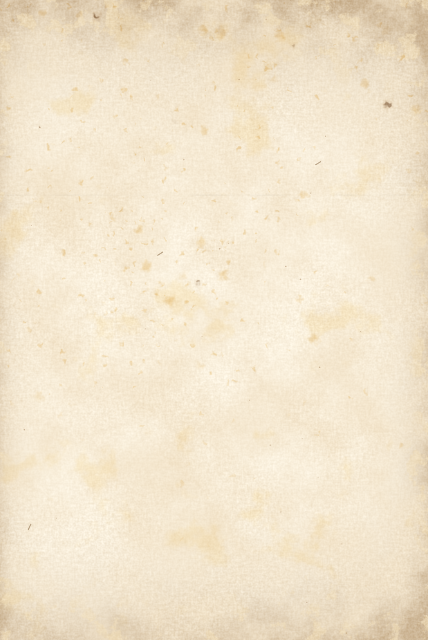
This texture is drawn by a Shadertoy shader. Its source:

```glsl
// Aged cream paper: mottled tone, woven fibre grain and browned margins,
// overlaid with clustered ochre foxing, dark specks and a few stray fibres.
// Coordinates are in canvas widths, with the origin at the lower left.

vec2 hash2(vec2 p) {
    vec3 q = fract(p.xyx * vec3(0.1031, 0.1030, 0.0973));
    q += dot(q, q.yzx + 33.33);
    return fract((q.xx + q.yz) * q.zy);
}

float gradientDot(vec2 cell, vec2 offset) {
    float angle = 6.2832 * hash2(cell).x;
    return dot(vec2(cos(angle), sin(angle)), offset);
}

float gradientNoise(vec2 p) {
    vec2 i = floor(p), f = p - i;
    vec2 u = f * f * f * (f * (f * 6.0 - 15.0) + 10.0);
    vec2 e = vec2(1.0, 0.0);
    return mix(mix(gradientDot(i, f), gradientDot(i + e, f - e), u.x),
               mix(gradientDot(i + e.yx, f - e.yx), gradientDot(i + 1.0, f - 1.0), u.x), u.y);
}

float fbm(vec2 p) {
    float sum = 0.0, amplitude = 1.0;
    for (int i = 0; i < 5; i++) {
        sum += amplitude * gradientNoise(p);
        p = mat2(1.6, 1.2, -1.2, 1.6) * p + 7.3;
        amplitude *= 0.58;
    }
    return sum;
}

// Soft round marks, at most one per grid cell; radius is in cells
float spots(vec2 p, float scale, float chance, float radius, float softness) {
    vec2 g = p * scale, cell = floor(g);
    float cover = 0.0;
    for (int y = -1; y <= 1; y++)
    for (int x = -1; x <= 1; x++) {
        vec2 c = cell + vec2(x, y);
        vec2 centre = c + 0.15 + 0.7 * hash2(c + 17.0);
        vec2 h = hash2(c + 71.0);
        float r = radius * (0.4 + 0.6 * h.y);
        float mark = 1.0 - smoothstep(r * (1.0 - softness), r, length(g - centre));
        cover = max(cover, mark * (0.45 + 0.55 * h.y) * smoothstep(0.0, 0.08, chance - h.x));
    }
    return cover;
}

// Short straight fibres at random angles
float fibres(vec2 p, float scale, float chance) {
    vec2 g = p * scale, cell = floor(g);
    float cover = 0.0;
    for (int y = -1; y <= 1; y++)
    for (int x = -1; x <= 1; x++) {
        vec2 c = cell + vec2(x, y);
        vec2 h = hash2(c + 131.0);
        float angle = 0.5 + 1.2 * h.y;
        vec2 dir = vec2(cos(angle), sin(angle));
        vec2 d = g - c - 0.2 - 0.6 * hash2(c + 211.0);
        d -= dir * clamp(dot(d, dir), -0.04, 0.04);
        float strand = 1.0 - smoothstep(0.002, 0.014, length(d));
        cover = max(cover, strand * step(h.x, chance));
    }
    return cover;
}

void mainImage(out vec4 fragColor, in vec2 fragCoord) {
    vec2 p = fragCoord / iResolution.x;
    float height = iResolution.y / iResolution.x;
    float top = height - p.y;

    // Cloudy base tone
    float cloud = fbm(p * 3.2 + 4.0);
    float blotch = fbm(p * 11.0 + 31.0);
    float tone = 0.80 + 0.50 * cloud + 0.38 * blotch;
    vec3 color = mix(vec3(0.938, 0.870, 0.755), vec3(0.979, 0.940, 0.864), clamp(tone, -0.1, 1.15));

    // Warm yellow patches with broken outlines
    float yellowing = smoothstep(0.25, 0.65, fbm(p * 6.0 + 57.0));
    color *= mix(vec3(1.0), vec3(0.99, 0.965, 0.90), yellowing);

    // Browned margins, heaviest along the top and the lower right
    float margin = 0.88 * exp(-top / 0.10) * (0.75 + 0.5 * p.x)
                 + 0.66 * exp(-p.y / 0.095) * (0.6 + 0.6 * p.x)
                 + 0.42 * exp(-p.x / 0.026)
                 + 0.48 * exp(-(1.0 - p.x) / 0.045);
    margin *= clamp(0.92 + 0.8 * blotch + 0.6 * cloud, 0.2, 1.7);
    color = mix(color, vec3(0.790, 0.695, 0.565), clamp(margin, 0.0, 0.92));

    // Pale flaked patches inside the stained margins
    float flakes = smoothstep(0.15, 0.4, fbm(p * 17.0 + 83.0));
    color = mix(color, vec3(0.945, 0.870, 0.725), 0.6 * flakes * smoothstep(0.08, 0.4, margin));

    // Ochre foxing with ragged outlines, clustered left of centre and near the top
    vec2 ragged = p + 0.010 * vec2(gradientNoise(p * 65.0), gradientNoise(p * 65.0 + 40.0));
    ragged += 0.005 * vec2(gradientNoise(p * 130.0 + 5.0), gradientNoise(p * 130.0 + 60.0));
    vec2 toCluster = (p - vec2(0.36, 0.60 * height)) * vec2(2.8, 3.2);
    float density = 0.03 + 0.38 * exp(-dot(toCluster, toCluster)) + 0.22 * exp(-top / 0.22);
    density *= 1.0 + 1.6 * gradientNoise(p * 7.0 + 11.0);
    float foxing = max(spots(ragged, 18.0, density * 0.6, 0.36, 0.9),
                       spots(ragged + 3.7, 42.0, density, 0.36, 0.9));
    color *= mix(vec3(1.0), vec3(0.945, 0.860, 0.690), 0.75 * foxing);

    // Brown specks with faint halos, fine dust and fibres
    color *= mix(vec3(1.0), vec3(0.86, 0.78, 0.68), 0.6 * spots(ragged, 7.0, 0.10, 0.12, 1.0));
    color = mix(color, vec3(0.50, 0.37, 0.25), 0.75 * spots(ragged, 7.0, 0.10, 0.06, 0.8));
    color = mix(color, vec3(0.60, 0.45, 0.30), 0.6 * spots(p + 9.1, 24.0, 0.06, 0.075, 0.8));
    color = mix(color, vec3(0.60, 0.49, 0.36), 0.6 * fibres(p, 6.0, 0.07));

    // Faint horizontal fold
    float fold = 1.0 - smoothstep(0.0005, 0.003, abs(p.y - 0.695 * height));
    color *= 1.0 - 0.03 * fold * smoothstep(-0.2, 0.3, gradientNoise(p * vec2(9.0, 1.0)));

    // Woven threads and sharp tooth, stronger in some places than in others
    float weave = gradientNoise(p * vec2(50.0, 190.0)) + gradientNoise(p * vec2(190.0, 50.0) + 90.0);
    float tooth = gradientNoise(p * 130.0 + 23.0) + 1.2 * gradientNoise(p * 237.0 + 61.0);
    float grain = (0.019 * weave + 0.023 * tooth) * (1.0 + 0.7 * gradientNoise(p * 6.0 + 19.0));
    color += grain * (1.0 + 0.8 * min(margin, 1.0)) * vec3(0.75, 1.0, 1.3);

    fragColor = vec4(clamp(color, 0.0, 1.0), 1.0);
}
```
